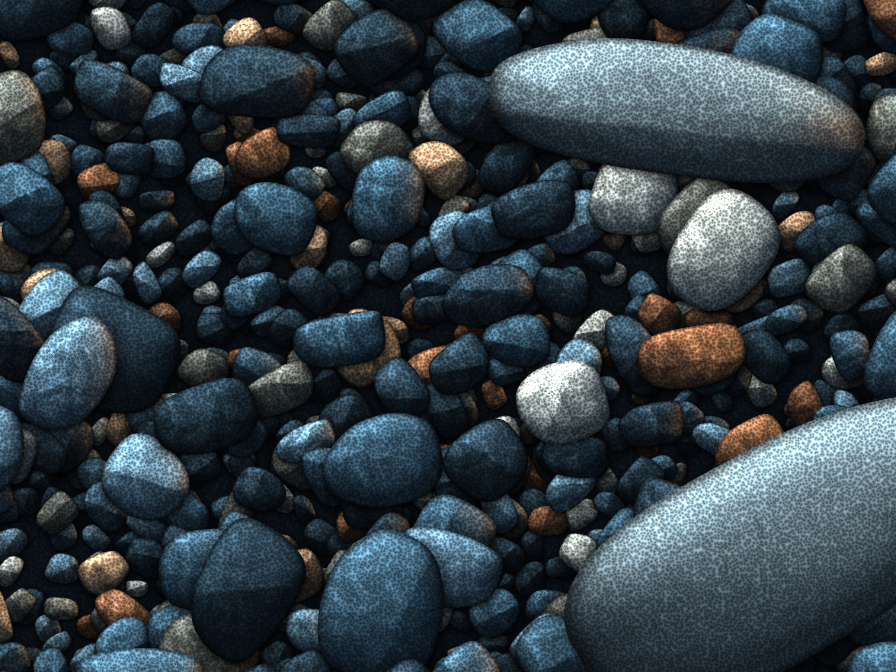
This texture is drawn by a WebGL 2 fragment shader. Its source:

```glsl
#version 300 es
precision highp float;

uniform vec2 u_resolution;
out vec4 fragColor;

float hash(float n) {
    return fract(sin(n * 12.9898 + 4.137) * 43758.5453);
}

// Distance to the nearest jittered point, used as mineral grain
float cellular(vec2 p) {
    vec2 id = floor(p);
    float nearest = 2.0;
    for (int j = -1; j <= 1; j++)
    for (int i = -1; i <= 1; i++) {
        vec2 c = id + vec2(i, j);
        float seed = dot(c, vec2(1.37, 7.91));
        nearest = min(nearest, length(c + vec2(hash(seed), hash(seed + 3.3)) - p));
    }
    return nearest;
}

// Warped, layered sines for veins and uneven surfaces
float mottle(vec2 p) {
    float sum = 0.0, amp = 0.5;
    for (int i = 0; i < 5; i++) {
        p = mat2(0.8, 0.6, -0.6, 0.8) * p * 1.8 + 1.2 * sin(p.yx * 1.3);
        sum += amp * sin(p.x) * sin(p.y);
        amp *= 0.72;
    }
    return sum;
}

vec3 stoneTint(float h) {
    vec3 tint = vec3(0.14, 0.21, 0.26);
    tint = mix(tint, vec3(0.22, 0.34, 0.42), step(0.30, h));
    tint = mix(tint, vec3(0.36, 0.50, 0.59), step(0.58, h));
    tint = mix(tint, vec3(0.37, 0.39, 0.37), step(0.70, h));
    tint = mix(tint, vec3(0.70, 0.74, 0.73), step(0.82, h));
    tint = mix(tint, vec3(0.72, 0.59, 0.47), step(0.90, h));
    return mix(tint, vec3(0.52, 0.36, 0.26), step(0.95, h));
}

// Paints one rounded, faceted stone and its contact shadow over the ground
vec3 paintStone(vec3 ground, vec2 p, vec2 size, float angle, float seed, vec3 tint) {
    float c = cos(angle), s = sin(angle);
    mat2 turn = mat2(c, s, -s, c);
    vec2 q = (p * turn) / size;
    if (dot(q, q) > 4.0) return ground;
    vec2 blunt = pow(abs(q) + 0.0001, vec2(0.3));
    q *= blunt;

    // Soft maximum over random side planes
    float sharp = mix(3.5, 8.0, hash(seed + 0.7));
    float sum = 0.0001;
    vec2 grad = vec2(0.0);
    for (int k = 0; k < 7; k++) {
        float a = (float(k) + 0.6 * hash(seed + float(k) * 1.71)) * 0.8976;
        vec2 dir = vec2(cos(a), sin(a));
        float reach = mix(0.8, 1.08, hash(seed + float(k) * 2.93 + 5.0));
        float side = max(dot(q, dir) / reach, 0.0);
        sum += pow(side, sharp);
        grad += dir / reach * pow(side, sharp - 1.0);
    }
    float r = pow(sum, 1.0 / sharp);
    float thin = min(size.x, size.y);
    float gap = (r - 1.0) * thin;
    vec2 slope = turn * (grad * blunt / size);
    vec2 outward = slope / (length(slope) + 0.0001);

    // Shadow falls mostly below the stone
    float below = 0.6 + 0.4 * dot(outward, vec2(0.3, -0.95));
    ground *= 1.0 - 0.8 * below * exp(-max(gap, 0.0) / (0.13 * thin + 0.003));

    // Domed surface with dents and one worn facet
    float rim = min(r, 1.0);
    float rough = min(1.0, 0.05 / thin);
    vec2 spot = p * 60.0 + 30.0 * hash(seed + 8.8);
    float veins = mottle(spot) * rough;
    vec2 dents = vec2(veins, mottle(spot + 9.0) * rough) * 0.24;
    float turnOff = 6.283 * hash(seed + 4.9);
    vec2 facet = vec2(cos(turnOff), sin(turnOff));
    float worn = smoothstep(0.0, 0.09, dot(p, facet) / thin - 0.3 + 0.6 * hash(seed + 2.6) + 0.05 * veins);
    vec2 tilt = outward * (0.35 * rim + 1.4 * pow(rim, 4.0)) + dents;
    vec3 n = normalize(vec3(tilt + facet * (worn - 0.4) * 0.5 * rough, 1.0));

    // Cool sky light from above, faint wet gloss, warm glint on some right flanks
    float lit = pow(max(dot(n, normalize(vec3(-0.25, 0.7, 0.55))), 0.0), 1.8);
    lit *= mix(0.55, 1.0, smoothstep(-0.6, 0.3, p.y / thin));
    float crack = smoothstep(0.05, 0.0, abs(veins + 0.1)) * step(0.5, hash(seed + 3.9)) * rough;
    vec3 albedo = tint * (1.0 + 0.3 * veins) * (1.0 - 0.3 * crack);
    vec3 color = albedo * (vec3(0.24, 0.28, 0.32) + 1.5 * lit * vec3(1.04, 0.99, 0.93));
    float gloss = pow(max(dot(n, normalize(vec3(-0.2, 0.45, 0.85))), 0.0), 28.0);
    color += vec3(0.11, 0.15, 0.18) * gloss * hash(seed + 6.1);
    float glint = pow(max(dot(n, normalize(vec3(0.75, 0.3, 0.5))), 0.0), 6.0);
    color += vec3(0.28, 0.18, 0.10) * glint * step(0.75, hash(seed + 7.4));
    color *= mix(0.45, 1.0, smoothstep(1.02, 0.86, r));

    float edge = 0.7 / u_resolution.y;
    return mix(ground, color, smoothstep(edge, -edge, gap));
}

void main() {
    vec2 p = gl_FragCoord.xy / u_resolution.y;
    vec3 color = vec3(0.04, 0.065, 0.09);

    // Pebble layers, from small and deep to large and high
    for (int layer = 0; layer < 6; layer++) {
        float depth = float(layer);
        float cell = 0.055 * pow(1.33, depth);
        vec2 id = floor(p / cell + depth * 0.37);
        for (int j = 1; j >= -1; j--)
        for (int i = -1; i <= 1; i++) {
            vec2 home = id + vec2(i, j);
            float seed = dot(home, vec2(3.17, 11.43)) + depth * 41.3;
            if (hash(seed) > 1.0 - 0.14 * depth) continue;
            vec2 center = home + 0.2 + 0.6 * vec2(hash(seed + 1.1), hash(seed + 2.2));
            float width = mix(0.38, 0.58, hash(seed + 3.3));
            vec2 size = cell * width * vec2(1.0, mix(0.55, 0.9, hash(seed + 4.4)));
            vec3 tint = stoneTint(hash(seed + 5.5)) * min(0.64 + 0.13 * depth, 1.0);
            color = paintStone(color, p - (center - depth * 0.37) * cell, size,
                               2.6 * (hash(seed + 9.9) - 0.5), seed, tint);
        }
    }

    // Two broad boulders along the right side
    for (int i = 0; i < 2; i++) {
        float k = float(i);
        color = paintStone(color, p - vec2(1.0 + 0.17 * k, 0.83 - 0.66 * k),
                           vec2(0.29 + 0.11 * k, 0.105 + 0.06 * k), -0.12 + 0.64 * k,
                           17.0 + 5.0 * k, vec3(0.40, 0.48, 0.52));
    }

    color *= 0.62 + 0.85 * cellular(p * 210.0);
    fragColor = vec4(color, 1.0);
}
```
